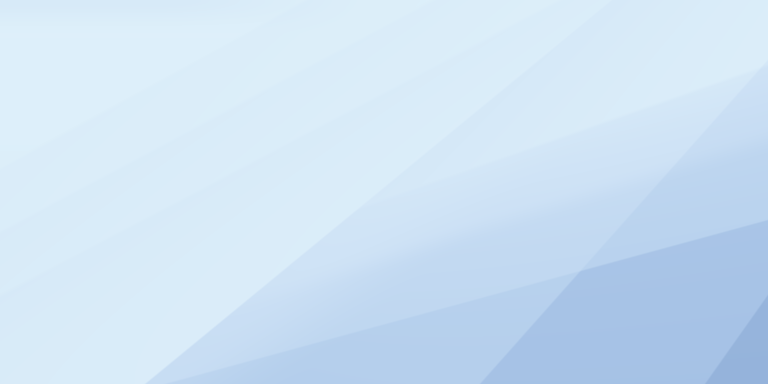
This background is drawn by a WebGL 1 fragment shader. Its source:

```glsl
precision highp float;
uniform vec2 u_resolution;

// Signed distance to the line a-b, positive below and to its right
float lineSide(vec2 p, vec2 a, vec2 b) {
    vec2 dir = normalize(b - a);
    return dot(p - a, vec2(dir.y, -dir.x));
}

// Soft-edged half plane
float halfPlane(float d, float softness) {
    return smoothstep(-softness, softness, d);
}

// Shade that is strongest at its edge and fades inwards
float fadingSheet(float d, float softness, float reach) {
    return halfPlane(d, softness) * exp(-max(d, 0.0) / reach);
}

// Faint parallel rays on the pale side
float paleRays(vec2 p) {
    float shade = 0.0;
    for (int i = 0; i < 3; i++) {
        float k = float(i);
        vec2 start = vec2(0.0, 0.56 - 0.165 * k);
        vec2 end = vec2(0.80 + 0.33 * k, 1.0);
        shade += 0.16 * fadingSheet(lineSide(p, start, end), 0.006, 0.2);
    }
    return shade;
}

// Blue ramp, from pale at 0 to deep at 4
vec3 blueRamp(float depth) {
    vec3 ice = vec3(0.87, 0.94, 0.98);
    vec3 mist = vec3(0.80, 0.88, 0.96);
    vec3 sky = vec3(0.72, 0.82, 0.93);
    vec3 steel = vec3(0.65, 0.76, 0.90);
    vec3 deep = vec3(0.57, 0.69, 0.85);
    vec3 color = mix(ice, mist, clamp(depth, 0.0, 1.0));
    color = mix(color, sky, clamp(depth - 1.0, 0.0, 1.0));
    color = mix(color, steel, clamp(depth - 2.0, 0.0, 1.0));
    return mix(color, deep, clamp(depth - 3.0, 0.0, 1.0));
}

void main() {
    vec2 p = gl_FragCoord.xy / u_resolution * vec2(2.0, 1.0);
    float edge = max(0.003, 0.75 / u_resolution.y);

    // Edges of the overlapping sheets
    float mainSide = lineSide(p, vec2(0.378, 0.0), vec2(1.594, 1.0));
    float upperSide = lineSide(p, vec2(1.0, 0.48), vec2(2.0, 0.83));
    float middleSide = lineSide(p, vec2(0.6, 0.2), vec2(2.0, 0.635));
    float lowerSide = lineSide(p, vec2(0.43, 0.0), vec2(2.0, 0.427));
    float steepSide = lineSide(p, vec2(1.25, 0.0), vec2(2.0, 0.844));
    float cornerSide = lineSide(p, vec2(1.836, 0.0), vec2(2.0, 0.232));

    float mainMask = halfPlane(mainSide, edge);
    float lowerMask = halfPlane(lowerSide, edge);

    // Pale backdrop with a dim band along the top left
    float depth = 0.2 * (1.0 - p.y);
    depth += 0.4 * smoothstep(0.91, 1.0, p.y) * (1.0 - smoothstep(0.4, 1.0, p.x));
    depth += paleRays(p) * (1.0 - mainMask);

    // Shallow sheets, gathering depth downwards
    float gathered = 0.9 * (1.0 - exp(-max(upperSide, 0.0) / 0.25));
    float sheets = 0.3 * halfPlane(upperSide, 0.006) + gathered;
    sheets += 0.35 * halfPlane(middleSide, 0.035);
    sheets *= mix(0.5, 1.0, smoothstep(0.0, 0.25, mainSide));
    depth += mainMask * (sheets + 0.45 * lowerMask);

    // Steep sheets
    depth += 0.45 * fadingSheet(mainSide, edge, 0.3);
    depth += halfPlane(steepSide, edge) * (0.4 + 0.45 * lowerMask);
    depth += 0.8 * halfPlane(cornerSide, edge);

    gl_FragColor = vec4(blueRamp(depth), 1.0);
}
```
